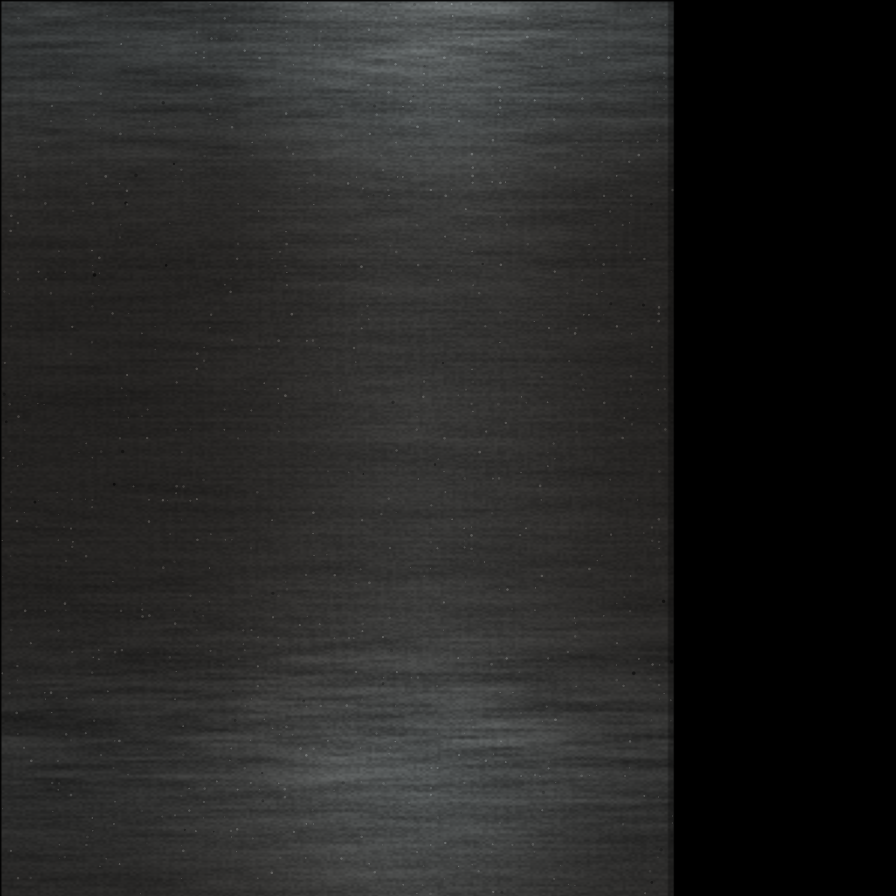
Reproduce this texture procedurally as a WebGL 2 fragment shader.

```glsl
#version 300 es
precision highp float;

uniform vec2 u_resolution;
out vec4 fragColor;

const float PANEL_RIGHT = 0.752;
const vec3 WARM_TINT = vec3(1.035, 0.995, 0.955);
const vec3 COOL_TINT = vec3(0.965, 1.01, 1.015);

float hash(vec2 p) {
    return fract(sin(dot(p, vec2(127.1, 311.7))) * 43758.5453);
}

float valueNoise(vec2 p) {
    vec2 cell = floor(p);
    vec2 f = fract(p);
    f = f * f * (3.0 - 2.0 * f);
    float low = mix(hash(cell), hash(cell + vec2(1.0, 0.0)), f.x);
    float high = mix(hash(cell + vec2(0.0, 1.0)), hash(cell + vec2(1.0, 1.0)), f.x);
    return mix(low, high, f.y);
}

float bell(float x, float center, float width) {
    float d = (x - center) / width;
    return exp(-d * d);
}

// Long horizontal scratches at several scales, centred on zero
float brushing(vec2 uv) {
    float sum = 0.0;
    float weight = 0.4;
    vec2 frequency = vec2(5.0, 75.0);
    for (int i = 0; i < 3; i++) {
        sum += weight * (valueNoise(uv * frequency + float(i) * 17.3) - 0.5);
        frequency *= vec2(2.1, 1.85);
        weight *= 1.1;
    }
    return sum;
}

// Sparse soft specks, at most one per cell
float specks(vec2 uv, float density, float chance, float seed) {
    vec2 p = uv * density;
    vec2 cell = floor(p) + seed;
    vec2 center = 0.3 + 0.4 * vec2(hash(cell + 3.7), hash(cell + 8.1));
    float radius = mix(0.12, 0.28, hash(cell + 5.9));
    float present = step(1.0 - chance, hash(cell));
    float spot = 1.0 - smoothstep(radius * 0.4, radius, length(fract(p) - center));
    return present * spot * mix(0.3, 1.0, hash(cell + 12.4));
}

// Soft light: a vertical sheen with a glow near each end
float sheen(vec2 uv, float topGlow, float bottomGlow) {
    float column = 0.075 * bell(uv.x, 0.48, 0.18);
    float top = topGlow * (0.055 + 0.085 * bell(uv.x, 0.5, 0.22));
    float bottom = bottomGlow * (0.035 + 0.075 * bell(uv.x, 0.43, 0.22));
    float corner = 0.03 * bell(uv.x, 0.0, 0.2) * smoothstep(0.6, 1.0, uv.y);
    return 0.132 + column + top + bottom + corner;
}

void main() {
    vec2 uv = gl_FragCoord.xy / u_resolution;
    float pixel = 1.0 / u_resolution.y;

    float topGlow = bell(uv.y, 0.96, 0.14);
    float bottomGlow = bell(uv.y, 0.13, 0.14);
    float light = sheen(uv, topGlow, bottomGlow);

    // Brushed finish, strongest where the light grazes
    float scratchDepth = 0.26 + 0.3 * topGlow + 0.36 * bell(uv.y, 0.18, 0.1);
    float tone = light * (1.0 + scratchDepth * brushing(uv));

    // Fine grain and faint line weave
    float grain = valueNoise(uv * vec2(300.0, 420.0)) - 0.5;
    float weave = sin(uv.y * 900.0 + 2.0 * valueNoise(uv * 40.0));
    tone += light * (0.22 * grain + 0.025 * weave);

    // Bright dust and a few dark pits
    tone += 0.16 * specks(uv, 130.0, 0.07, 0.0);
    tone -= 0.09 * specks(uv, 90.0, 0.012, 41.0);

    float coolness = clamp(topGlow + 0.55 * bottomGlow + 0.4 * bell(uv.x, 0.48, 0.15), 0.0, 1.0);
    vec3 color = tone * mix(WARM_TINT, COOL_TINT, coolness);

    // Panel outline with a darker rim on the right
    color *= 1.0 - 0.3 * smoothstep(0.744, 0.747, uv.x);
    float panel = 1.0 - smoothstep(PANEL_RIGHT - pixel, PANEL_RIGHT + pixel, uv.x);
    panel *= smoothstep(0.0, 0.003, uv.x) * smoothstep(0.0, 0.003, 1.0 - uv.y);

    fragColor = vec4(max(color, 0.0) * panel, 1.0);
}
```
